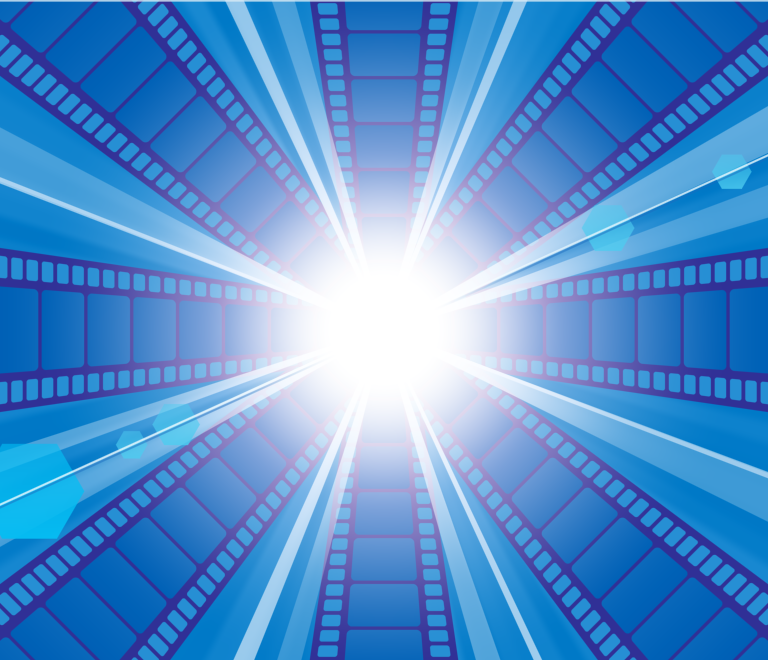
Give the GLSL for this background, as a Shadertoy shader.

```glsl
const float TAU = 6.2831853;

float hash(float n) {
    n = fract(n * 0.1031);
    n *= n + 33.33;
    return fract(2.0 * n * n);
}

// Smooth noise around the circle, with a whole number of cells
float ringNoise(float turn, float cells) {
    float t = fract(turn) * cells, i = floor(t);
    return mix(hash(i + cells), hash(mod(i + 1.0, cells) + cells), smoothstep(0.2, 0.8, fract(t)));
}

float roundBox(vec2 p, vec2 halfSize, float radius) {
    vec2 q = abs(p) - halfSize + radius;
    return length(max(q, 0.0)) + min(max(q.x, q.y), 0.0) - radius;
}

float hexagon(vec2 p, float radius) {
    p = abs(p);
    return max(p.y, dot(p, vec2(0.866, 0.5))) - 0.866 * radius;
}

float cover(float dist) {
    float px = 0.8 / iResolution.y;
    return 1.0 - smoothstep(-px, px, dist);
}

float repeatCell(float x, float size) {
    return (fract(x / size + 0.5) - 0.5) * size;
}

vec2 direction(float angle) {
    return vec2(cos(angle), sin(angle));
}

// Eight tapering film strips, folded into one sector
vec3 filmStrips(vec3 color, vec2 p, float r) {
    float angle = atan(p.y, p.x);
    vec2 axis = direction(round(angle * 8.0 / TAU) * TAU / 8.0);
    vec2 q = vec2(dot(p, axis), abs(axis.x * p.y - axis.y * p.x));
    float halfWidth = 0.04 + 0.145 * q.x;

    vec3 film = mix(vec3(0.74, 0.68, 0.86), vec3(0.19, 0.19, 0.59), smoothstep(0.14, 0.52, r));
    vec3 frame = mix(vec3(0.62, 0.70, 0.89), vec3(0.01, 0.39, 0.72), smoothstep(0.14, 0.56, r));
    vec3 hole = mix(vec3(0.68, 0.82, 0.95), vec3(0.15, 0.56, 0.83), smoothstep(0.12, 0.5, r));

    float frameX = repeatCell(q.x, 0.0695);
    frame -= 0.8 * frameX * vec3(1.0, 0.7, 0.4);
    float frameDist = roundBox(vec2(frameX, q.y), vec2(0.0322, 0.53 * halfWidth), 0.007);
    vec2 holePos = vec2(repeatCell(q.x, 0.02317), q.y - 0.77 * halfWidth);
    float holeDist = roundBox(holePos, vec2(0.0087, 0.135 * halfWidth), 0.004);

    vec3 strip = mix(film, frame, cover(frameDist));
    strip = mix(strip, hole, cover(holeDist));
    return mix(color, strip, cover(q.y - halfWidth));
}

// Light rays: angle in degrees, angular half width, strength
float lightRays(vec2 p, float r) {
    vec3 rays[16] = vec3[16](
        vec3(114.4, 0.020, 0.58), vec3(107.0, 0.028, 0.25),
        vec3(67.5, 0.014, 0.58), vec3(72.0, 0.030, 0.22),
        vec3(27.5, 0.045, 0.36), vec3(18.5, 0.035, 0.24),
        vec3(158.7, 0.004, 0.60), vec3(155.5, 0.055, 0.24),
        vec3(199.0, 0.020, 0.34), vec3(207.0, 0.040, 0.28),
        vec3(247.0, 0.023, 0.62), vec3(254.0, 0.030, 0.22),
        vec3(295.0, 0.007, 0.65), vec3(287.5, 0.030, 0.34),
        vec3(339.3, 0.004, 0.55), vec3(336.5, 0.050, 0.26));
    float clearSky = 1.0;
    for (int i = 0; i < 16; i++) {
        vec2 d = direction(rays[i].x * TAU / 360.0);
        float along = dot(p, d);
        float across = abs(d.x * p.y - d.y * p.x);
        float strength = mix(0.95, rays[i].z, smoothstep(0.1, 0.42, r));
        float ray = cover(across - rays[i].y * along - 0.002) * step(0.0, along);
        clearSky *= 1.0 - strength * ray;
    }
    return 1.0 - clearSky;
}

// Thin flare line with hexagonal ghosts: distance along it, radius
vec3 lensFlare(vec3 color, vec2 p) {
    vec2 d = direction(0.427);
    vec2 ghosts[5] = vec2[5](vec2(0.579, 0.030), vec2(0.373, 0.040),
        vec2(-0.346, 0.036), vec2(-0.420, 0.024), vec2(-0.590, 0.083));
    for (int i = 0; i < 5; i++) {
        vec2 q = p - ghosts[i].x * d;
        float radius = ghosts[i].y;
        float large = smoothstep(0.05, 0.08, radius);
        vec3 tint = mix(vec3(0.30, 0.80, 0.94), vec3(0.02, 0.74, 0.95), large);
        float alpha = 0.65 + 0.15 * large - 0.2 * q.y / radius;
        color = mix(color, tint, alpha * cover(hexagon(q, radius)));
    }
    float across = d.x * p.y - d.y * p.x;
    color = mix(color, vec3(0.10, 0.42, 0.75), 0.5 * cover(abs(across + 0.004) - 0.0015));
    return mix(color, vec3(0.93, 0.98, 1.0), 0.8 * cover(abs(across) - 0.0016));
}

void mainImage(out vec4 fragColor, in vec2 fragCoord) {
    vec2 p = (fragCoord - 0.5 * iResolution.xy) / iResolution.y;
    float r = length(p);
    float turn = atan(p.y, p.x) / TAU;

    // Blue backdrop with faint radial streaks
    vec3 color = mix(vec3(0.55, 0.74, 0.92), vec3(0.02, 0.49, 0.79), smoothstep(0.14, 0.55, r));
    color += 0.12 * (ringNoise(turn, 120.0) - 0.35) * vec3(1.0, 0.6, 0.4);

    color = filmStrips(color, p, r);
    color = mix(color, vec3(0.93, 0.96, 1.0), lightRays(p, r));
    color = lensFlare(color, p);

    // White burst and pale top border
    color = mix(color, vec3(1.0), smoothstep(0.28, 0.075, r));
    color = mix(color, vec3(0.85, 0.92, 0.96), 0.8 * cover(0.4975 - p.y));
    fragColor = vec4(clamp(color, 0.0, 1.0), 1.0);
}
```
